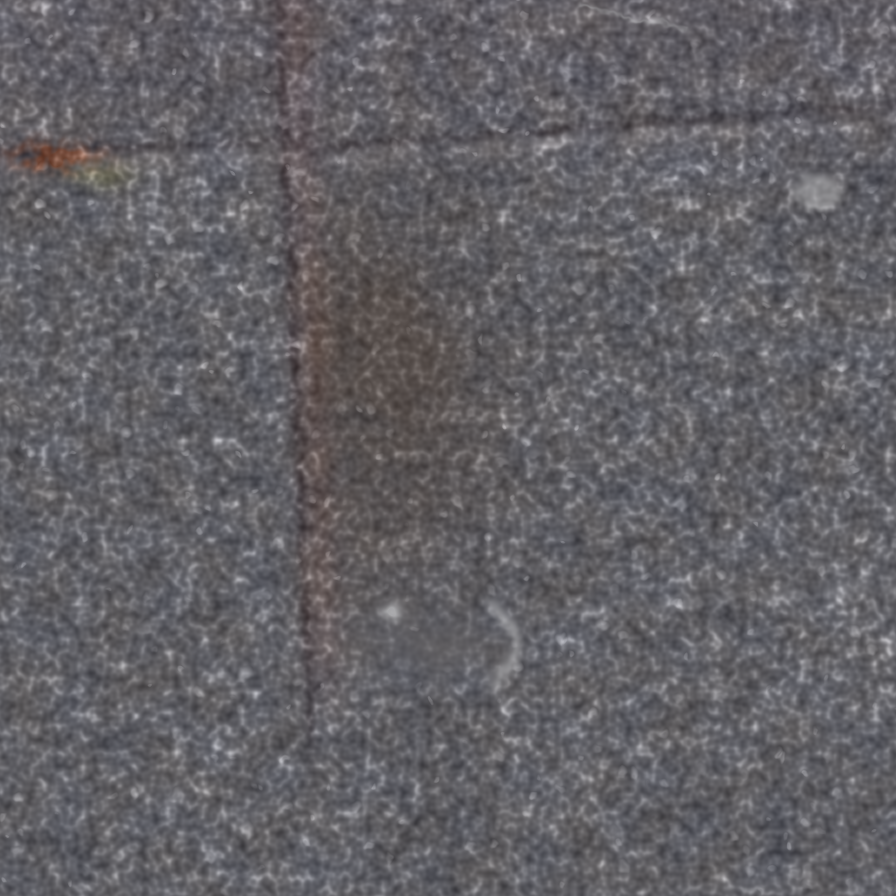
A WebGL 1 fragment shader for this texture:

```glsl
precision highp float;
// Worn grey stone paving with speckled grain, thin joints, a brown stain and pale marks.
uniform vec2 u_resolution;

#define STONE vec3(0.377, 0.375, 0.394)
#define STAIN vec3(0.335, 0.300, 0.285)
#define RUST vec3(0.43, 0.25, 0.18)
#define PALE vec3(0.66, 0.66, 0.67)
#define GRAIN_SCALE 72.0
#define GRAIN_CONTRAST 0.18
#define FLECK_SCALE 46.0
#define FLECK_STRENGTH 0.15
#define JOINT_DEPTH 0.12
#define LIP_LIGHT 0.07

float hash(vec2 p) {
  vec3 q = fract(vec3(p.xyx) * 0.1031);
  q += dot(q, q.yzx + 33.33);
  return fract((q.x + q.y) * q.z);
}

vec2 gradient(vec2 cell) {
  float angle = 6.2832 * hash(cell);
  return vec2(cos(angle), sin(angle));
}

float gradientNoise(vec2 p) {
  vec2 i = floor(p), f = fract(p);
  vec2 u = f * f * f * (f * (f * 6.0 - 15.0) + 10.0);
  vec2 e = vec2(1.0, 0.0);
  float low = mix(dot(gradient(i), f), dot(gradient(i + e), f - e), u.x);
  float high = mix(dot(gradient(i + e.yx), f - e.yx), dot(gradient(i + 1.0), f - 1.0), u.x);
  return mix(low, high, u.y);
}

// Soft round pale minerals, one candidate in each cell.
float flecks(vec2 p) {
  vec2 cell = floor(p);
  float sum = 0.0;
  for (int y = -1; y <= 1; y++) {
    for (int x = -1; x <= 1; x++) {
      vec2 c = cell + vec2(float(x), float(y));
      vec2 center = c + vec2(hash(c + 17.0), hash(c + 59.0));
      float size = mix(0.15, 0.42, hash(c + 91.0));
      float strength = smoothstep(0.72, 1.0, hash(c + 133.0));
      sum += strength * (1.0 - smoothstep(0.3 * size, size, length(p - center)));
    }
  }
  return sum;
}

float band(float d, float width) {
  return exp(-d * d / (width * width));
}

float blob(vec2 p, vec2 center, vec2 radius) {
  vec2 q = (p - center) / radius;
  return exp(-dot(q, q));
}

float segment(vec2 p, vec2 a, vec2 b) {
  vec2 d = b - a;
  return length(p - a - d * clamp(dot(p - a, d) / dot(d, d), 0.0, 1.0));
}

void main() {
  vec2 p = gl_FragCoord.xy / u_resolution;
  float broad = gradientNoise(p * 7.0 + 4.0);
  float clumps = gradientNoise(p * 27.0 + 11.0);
  float grain = gradientNoise(p * GRAIN_SCALE);
  float fine = gradientNoise(p * GRAIN_SCALE * 1.87 + 31.0);
  vec2 warp = 0.008 * vec2(clumps, gradientNoise(p * 31.0 + 70.0)) + 0.004 * vec2(grain, fine);
  vec2 w = p + warp;

  // Brown stain beside the upright joint, and a reddish margin along it.
  float jointX = 0.31 + 0.046 * (1.0 - p.y);
  float side = p.x - jointX;
  float stain = blob(w, vec2(0.42, 0.57), vec2(0.12, 0.19)) * smoothstep(-0.005, 0.03, side);
  stain = clamp(stain * (1.0 + 0.9 * broad + 0.5 * clumps), 0.0, 0.9);
  float margin = band(side - 0.018, 0.022) * smoothstep(0.16, 0.3, p.y);

  // Speckled stone, quieter where dirt fills the surface.
  float smoothPatch = blob(w, vec2(0.48, 0.28), vec2(0.09, 0.045));
  float v = 0.75 * grain + 0.6 * fine + 0.4 * clumps + 0.2 * broad;
  float tone = GRAIN_CONTRAST * v + 0.3 * max(v, 0.0) * max(v, 0.0);
  tone += FLECK_STRENGTH * flecks(w * FLECK_SCALE);
  tone *= 1.0 - 0.35 * stain - 0.6 * smoothPatch;
  vec3 tint = vec3(0.006, -0.003, 0.002) * smoothstep(0.7, 1.0, p.y);
  tint += vec3(-0.5, 0.0, 0.8) * 0.03 * gradientNoise(p * 19.0 + 90.0);
  vec3 color = mix(STONE + tint, STAIN, stain) + tone;
  color += vec3(0.025, -0.008, -0.018) * margin;

  // Joints: a dark groove with a pale worn lip.
  float wear = 0.75 + 0.8 * clumps + 0.5 * broad;
  float upright = band(side + 0.5 * warp.x, 0.0065) * smoothstep(0.08, 0.25, p.y);
  float levelY = mix(0.823 + 0.04 * p.x, 0.83 + 0.072 * (p.x - 0.36), smoothstep(0.31, 0.36, p.x));
  float level = p.y - levelY + 0.6 * warp.y;
  float groove = max(upright, 0.75 * band(level - 0.006, 0.006));
  color -= JOINT_DEPTH * wear * groove * vec3(0.9, 1.0, 1.0);
  color += LIP_LIGHT * wear * band(level + 0.009, 0.009) * vec3(1.0, 0.94, 0.9);
  float ridge = p.y - 0.316 - 0.07 * (p.x - 0.625) + warp.y;
  color += LIP_LIGHT * wear * band(ridge, 0.009) * smoothstep(0.57, 0.66, p.x);

  // Rust and a trace of moss in the left joint.
  float rust = blob(w, vec2(0.06, 0.825), vec2(0.045, 0.016));
  color = mix(color, RUST + 0.8 * tone, clamp(rust * (1.0 + 2.0 * grain), 0.0, 0.9));
  color += vec3(0.02, 0.025, -0.05) * blob(w, vec2(0.11, 0.805), vec2(0.04, 0.014));

  // Pale chips, a broken crescent and a thin scratch.
  float chip = 1.0 - smoothstep(0.018, 0.033, length((w - vec2(0.913, 0.785)) * vec2(1.0, 1.2)));
  float pebble = blob(w, vec2(0.436, 0.316), vec2(0.012, 0.009));
  float crescent = band(length((w - vec2(0.537, 0.28)) * vec2(1.0, 0.8)) - 0.036, 0.007);
  crescent *= smoothstep(0.53, 0.56, w.x);
  float scratch = band(segment(w, vec2(0.65, 0.993), vec2(0.765, 0.968)), 0.0028);
  float pale = max(max(0.65 * chip, 1.2 * pebble), max(0.65 * crescent, 0.45 * scratch));
  color = mix(color, PALE + 0.4 * tone, clamp(pale, 0.0, 1.0));

  gl_FragColor = vec4(clamp(color, 0.0, 1.0), 1.0);
}
```
